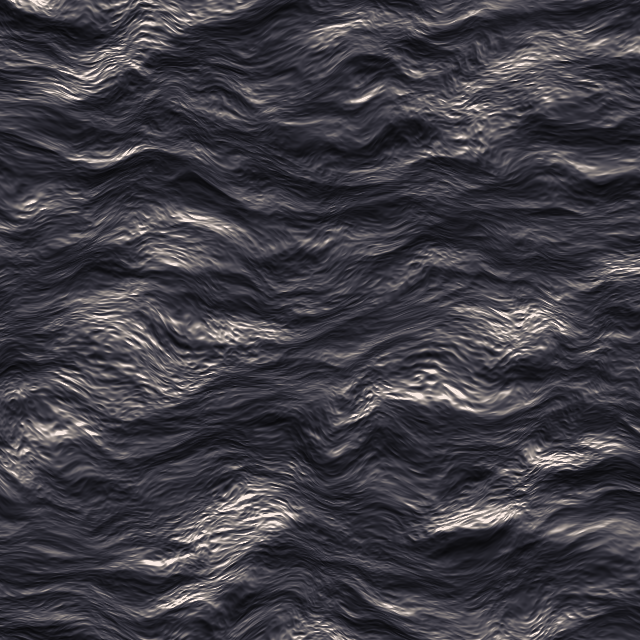
A three.js fragment shader for this texture:

```glsl
varying vec2 vUv;

#define SWELL_FREQ vec2(2.8, 6.2)
#define WAVE_FREQ vec2(7.5, 16.0)
#define CHOP_FREQ vec2(19.0, 42.0)
#define RIPPLE_FREQ vec2(44.0, 90.0)
#define SPARKLE_FREQ vec2(80.0, 150.0)
#define STREAK_FREQ vec2(2.6, 8.5)
#define WARP 0.045
#define MEDIAN_LIGHT 0.205
#define CONTRAST 0.74
#define SHADOW_TINT vec3(1.0, 1.0, 1.27)
#define GLINT_TINT vec3(1.0, 0.94, 0.91)

// Unit gradient at a lattice point
vec2 latticeGradient(vec2 cell) {
  vec3 h = fract(cell.xyx * vec3(0.1031, 0.103, 0.0973));
  h += dot(h, h.yzx + 33.33);
  float angle = 6.28318 * fract((h.x + h.y) * h.z);
  return vec2(cos(angle), sin(angle));
}

// Gradient noise: value in x, its two derivatives in yz
vec3 gradientNoise(vec2 p) {
  vec2 cell = floor(p);
  vec2 f = p - cell;
  vec2 u = f * f * f * (f * (f * 6.0 - 15.0) + 10.0);
  vec2 du = 30.0 * f * f * (f * (f - 2.0) + 1.0);
  vec2 ga = latticeGradient(cell);
  vec2 gb = latticeGradient(cell + vec2(1.0, 0.0));
  vec2 gc = latticeGradient(cell + vec2(0.0, 1.0));
  vec2 gd = latticeGradient(cell + vec2(1.0, 1.0));
  float a = dot(ga, f);
  float b = dot(gb, f - vec2(1.0, 0.0));
  float c = dot(gc, f - vec2(0.0, 1.0));
  float d = dot(gd, f - vec2(1.0, 1.0));
  float twist = a - b - c + d;
  float value = a + u.x * (b - a) + u.y * (c - a) + u.x * u.y * twist;
  vec2 slope = mix(mix(ga, gb, u.x), mix(gc, gd, u.x), u.y)
             + du * (u.yx * twist + vec2(b, c) - a);
  return vec3(value, slope);
}

// Light on ridged waves: dark face below each crest, bright back above it
float crestLight(vec2 p, float softness) {
  vec3 n = gradientNoise(p);
  return 1.4 * n.z * n.x / sqrt(n.x * n.x + softness * softness);
}

// Bend the crests so that they wander and split
vec2 bend(vec2 p, float freq, float amount) {
  vec2 q = p * freq;
  return p + amount * vec2(gradientNoise(q + 17.3).x, gradientNoise(q + 51.7).x);
}

void main() {
  vec2 broad = bend(vUv, 4.0, WARP * 1.6);
  vec2 fine = bend(broad, 13.0, WARP * 0.5);

  // Waves from the largest to the smallest
  float swell = crestLight(broad * SWELL_FREQ + 7.4, 0.04);
  float wave = crestLight(fine * WAVE_FREQ + 23.1, 0.05);
  float chop = crestLight(fine * CHOP_FREQ + 41.6, 0.08);
  float ripple = crestLight(fine * RIPPLE_FREQ + 11.2, 0.13);
  float sparkle = crestLight(fine * SPARKLE_FREQ + 63.8, 0.2);

  // Sunlit streaks climbing to the right, strongest behind the crests
  vec2 streak = vec2(dot(broad, vec2(0.86, 0.51)), dot(broad, vec2(-0.51, 0.86)));
  float sun = gradientNoise(streak * STREAK_FREQ + 35.5).x + 0.09 * swell + 0.08 * wave;
  float glitter = smoothstep(0.02, 0.46, sun);

  // Smooth sheltered water carries weaker ripples
  float calm = smoothstep(0.0, 0.4, gradientNoise(broad * vec2(4.0, 8.0) + 81.3).x);
  float roughness = mix(0.85, 0.5, calm) + 0.75 * glitter;

  float light = 0.46 * swell + 0.43 * wave + 0.36 * chop
              + roughness * (0.48 * ripple + 0.36 * sparkle)
              + 0.85 * glitter + 0.15 * calm - 0.22;

  // Exponential exposure, cool in shadow and warm in the glints
  float value = min(MEDIAN_LIGHT * exp(CONTRAST * light), 0.98);
  vec3 tint = mix(SHADOW_TINT, GLINT_TINT, smoothstep(0.0, 0.6, value));
  gl_FragColor = vec4(value * tint, 1.0);
}
```
